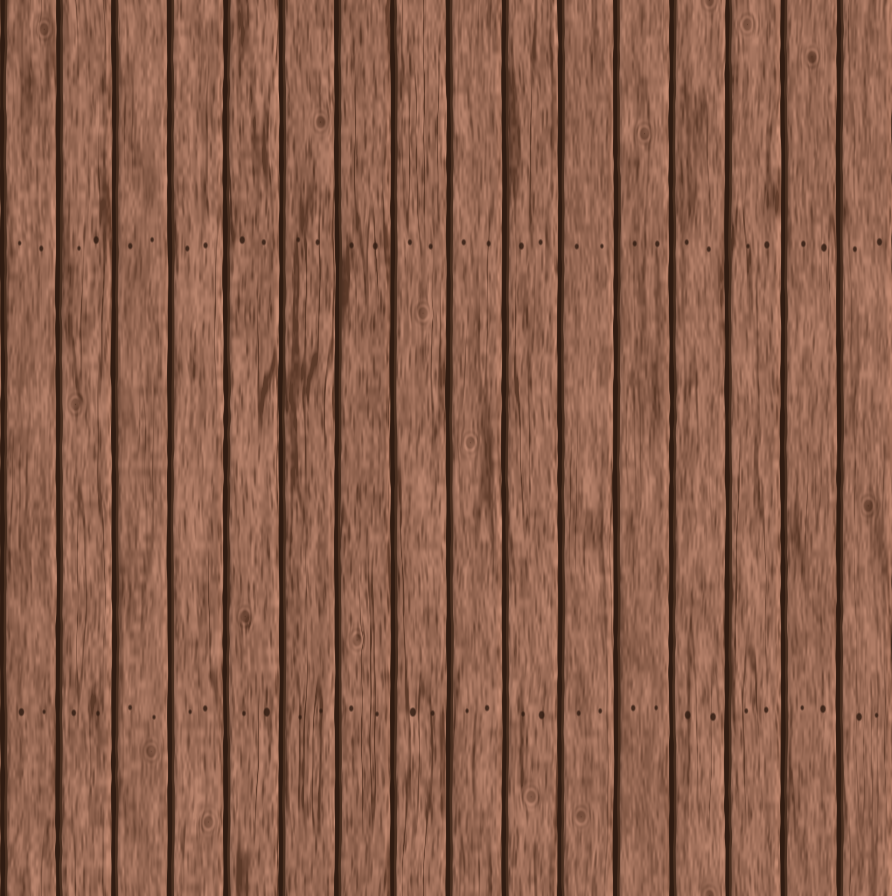
Give the GLSL for this texture, as a WebGL 1 fragment shader.

```glsl
precision highp float;

uniform vec2 u_resolution;

const float TAU = 6.2831853;
const float BOARDS = 16.0;
const vec3 GROOVE_DARK = vec3(0.19, 0.11, 0.07);
const vec3 GROOVE_LIP = vec3(0.29, 0.185, 0.125);
const vec3 WOOD_DARK = vec3(0.43, 0.28, 0.21);
const vec3 WOOD_LIGHT = vec3(0.70, 0.495, 0.405);

float hash(vec2 p) {
  return fract(sin(dot(p, vec2(127.1, 311.7))) * 4375.85);
}

// Value noise that wraps vertically after a whole number of cells
float noise(vec2 p, float period) {
  vec2 i = floor(p);
  vec2 f = fract(p);
  f = f * f * (3.0 - 2.0 * f);
  float y0 = mod(i.y, period);
  float y1 = mod(i.y + 1.0, period);
  float low = mix(hash(vec2(i.x, y0)), hash(vec2(i.x + 1.0, y0)), f.x);
  float high = mix(hash(vec2(i.x, y1)), hash(vec2(i.x + 1.0, y1)), f.x);
  return mix(low, high, f.y);
}

// Cellular noise: distance to the nearest point, wrapping vertically
float cellular(vec2 p, float period) {
  vec2 i = floor(p);
  float nearest = 2.0;
  for (int y = -1; y <= 1; y++) {
    for (int x = -1; x <= 1; x++) {
      vec2 cell = i + vec2(float(x), float(y));
      vec2 key = vec2(cell.x, mod(cell.y, period));
      vec2 point = cell + vec2(hash(key), hash(key + 57.3));
      nearest = min(nearest, length(point - p));
    }
  }
  return nearest;
}

// Layered sines that wrap over the canvas height
float sway(float y, float seed) {
  float phase = seed * TAU;
  return 0.6 * sin(TAU * 2.0 * y + phase)
       + 0.3 * sin(TAU * 5.0 * y + phase * 3.0)
       + 0.2 * sin(TAU * 11.0 * y + phase * 7.0);
}

// Offset from a mark on a board, in board widths, wrapped vertically
vec2 markOffset(vec2 p, vec2 mark) {
  float dy = fract(p.y - mark.y + 0.5) - 0.5;
  return vec2(p.x - mark.x, dy * BOARDS);
}

float nailHoles(vec2 p, float id, float pixel) {
  float cover = 0.0;
  for (int row = 0; row < 2; row++) {
    for (int side = 0; side < 2; side++) {
      vec2 key = vec2(id + 3.0 * float(side), 71.0 + float(row));
      vec2 jitter = vec2(hash(key), hash(key + 9.0)) - 0.5;
      vec2 mark = vec2(0.31 + 0.38 * float(side), 0.205 + 0.522 * float(row));
      vec2 d = markOffset(p, mark + jitter * vec2(0.12, 0.012));
      float radius = 0.025 + 0.03 * hash(key + 4.0);
      float edge = length(d * vec2(1.0, 0.7)) - radius;
      cover = max(cover, 1.0 - smoothstep(-pixel, pixel, edge));
    }
  }
  return cover;
}

vec3 woodColor(vec2 p, float id, float pixel) {
  // Grain bends with the board and spreads around one knot
  vec2 knotPos = vec2(0.3 + 0.45 * hash(vec2(id, 5.0)), hash(vec2(id, 8.0)));
  vec2 k = markOffset(p, knotPos);
  float r = length(k * vec2(1.0, 0.75));
  float knot = exp(-r * r * 55.0);
  float across = p.x + 0.035 * sway(p.y, hash(vec2(id, 2.0))) - 0.75 * k.x * knot;
  vec2 g = vec2(across + id * 7.0, p.y);

  // Fibres from coarse to fine
  float broad = noise(g * vec2(4.0, 9.0), 9.0) - 0.5;
  float fibre = noise(g * vec2(13.0, 22.0), 22.0) - 0.5;
  float fine = noise(g * vec2(27.0, 110.0) + vec2(31.0, 0.0), 110.0) - 0.5;
  float tone = 0.68 + 0.26 * broad + 0.5 * fibre + 0.55 * fine;
  tone += 0.14 * (hash(vec2(id, 14.0)) - 0.5);

  // Long cracks and short fissures, stronger on some boards
  float age = hash(vec2(id, 21.0));
  float contour = abs(noise(g * vec2(8.0, 6.0) + vec2(11.0, 0.0), 6.0) - 0.5);
  float worn = smoothstep(0.35, 0.7, noise(g * vec2(3.0, 7.0) + vec2(5.0, 0.0), 7.0));
  float crack = (1.0 - smoothstep(0.02, 0.12, contour)) * worn;
  float fissure = 1.0 - smoothstep(0.08, 0.32, cellular(g * vec2(10.0, 18.0), 18.0));
  tone -= crack * mix(0.3, 0.85, age) + fissure * mix(0.2, 0.5, age);

  // Knot rings and heart
  tone += knot * (0.3 * sin(r * 75.0) - 0.25);
  tone -= 0.5 * (1.0 - smoothstep(0.02, 0.06, r));

  vec3 color = mix(WOOD_DARK, WOOD_LIGHT, clamp(tone, -0.25, 1.1));
  return mix(color, GROOVE_DARK, 0.85 * nailHoles(p, id, pixel));
}

void main() {
  vec2 uv = gl_FragCoord.xy / u_resolution;
  float pixel = BOARDS / u_resolution.x;
  float x = uv.x * BOARDS - 0.05;
  float id = mod(floor(x), BOARDS);
  vec3 color = woodColor(vec2(fract(x), uv.y), id, pixel);

  // Signed distance across the nearest groove, with uneven edges
  float groove = floor(x + 0.5);
  float seed = hash(vec2(mod(groove, BOARDS), 33.0));
  float d = x - groove + 0.012 * sway(uv.y, seed);
  float chip = 0.02 * (noise(vec2(seed * 90.0, uv.y * 60.0), 60.0) - 0.5);

  // Worn highlight left of the groove, soft shadow to its right
  float leftEdge = smoothstep(-0.17, -0.11, d) * (1.0 - smoothstep(-0.06, -0.04, d));
  float rightShade = smoothstep(0.0, 0.04, d) * (1.0 - smoothstep(0.06, 0.16, d));
  color *= 1.0 + 0.09 * leftEdge - 0.14 * rightShade;

  float lip = abs(d - 0.012) - 0.06 - chip;
  float core = abs(d + 0.008) - 0.035 - chip;
  color = mix(GROOVE_LIP, color, smoothstep(-0.6 * pixel, 0.6 * pixel, lip));
  color = mix(GROOVE_DARK, color, smoothstep(-0.6 * pixel, 0.6 * pixel, core));
  gl_FragColor = vec4(color, 1.0);
}
```
